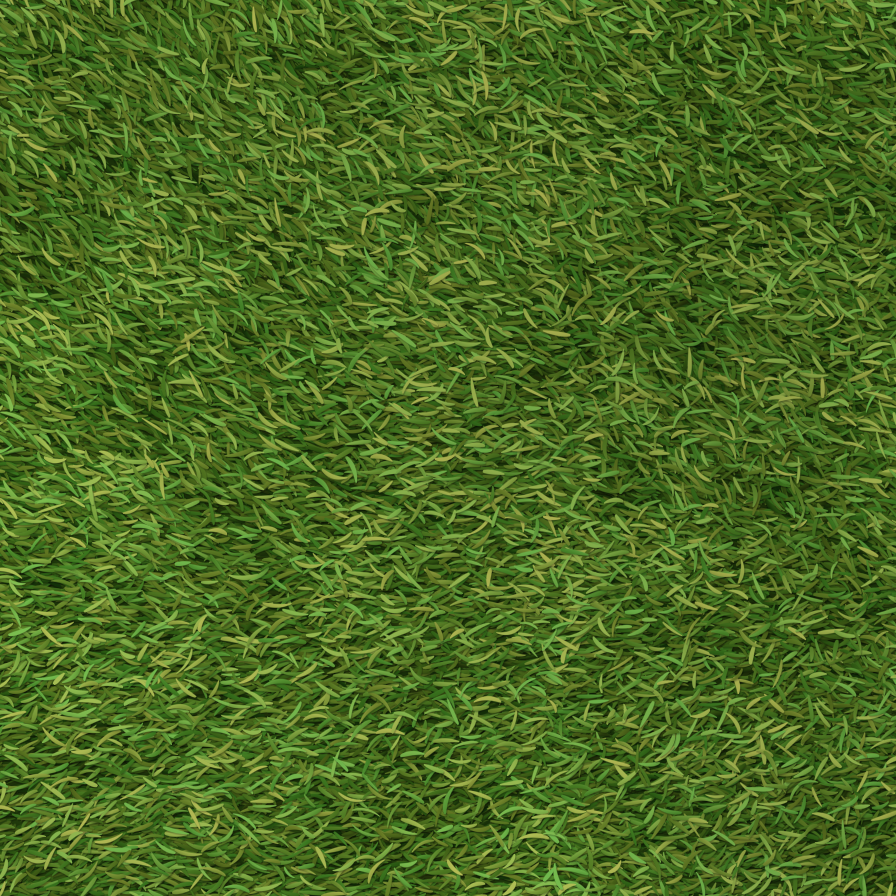
A WebGL 1 fragment shader for this texture:

```glsl
precision highp float;

uniform vec2 u_resolution;

const int LAYERS = 14;
const float CELLS = 50.0;

const vec3 SOIL = vec3(0.09, 0.17, 0.03);
const vec3 SHADE_GREEN = vec3(0.18, 0.30, 0.06);
const vec3 MID_GREEN = vec3(0.29, 0.435, 0.12);
const vec3 LIT_GREEN = vec3(0.53, 0.67, 0.29);

vec4 hash4(vec3 p) {
  vec4 q = fract(p.xyzx * vec4(0.1031, 0.1030, 0.0973, 0.1099));
  q += dot(q, q.wzxy + 33.33);
  return fract((q.xxyz + q.yzzw) * q.zywx);
}

float valueNoise(vec2 p, float seed) {
  vec2 cell = floor(p);
  vec2 f = fract(p);
  f = f * f * (3.0 - 2.0 * f);
  float a = hash4(vec3(cell, seed)).x;
  float b = hash4(vec3(cell + vec2(1.0, 0.0), seed)).x;
  float c = hash4(vec3(cell + vec2(0.0, 1.0), seed)).x;
  float d = hash4(vec3(cell + 1.0, seed)).x;
  return mix(mix(a, b, f.x), mix(c, d, f.x), f.y);
}

// Tone 0 is deep shade, tone 1 is a sunlit blade; warmth shifts the hue.
vec3 grassColor(float tone, float warmth) {
  vec3 color = mix(SOIL, SHADE_GREEN, smoothstep(0.0, 0.2, tone));
  color = mix(color, MID_GREEN, smoothstep(0.1, 0.6, tone));
  color = mix(color, LIT_GREEN, smoothstep(0.5, 1.05, tone));
  return color + warmth * vec3(0.09, 0.005, 0.01) * (0.35 + tone);
}

// Main lie of the grass, turning slowly across the lawn.
float lieAngle(vec2 p) {
  return mix(0.12, -0.55, p.y) + 0.6 * (valueNoise(p * 4.0, 71.0) - 0.5);
}

vec2 rotate(vec2 p, float angle) {
  float c = cos(angle);
  float s = sin(angle);
  return vec2(c * p.x + s * p.y, c * p.y - s * p.x);
}

// Bent blade frame: x runs from root (-1) to tip (1), y is across it.
vec2 bladeFrame(vec2 p, float angle, float halfLength, float bend) {
  vec2 q = rotate(p, angle);
  float along = q.x / halfLength;
  return vec2(along, q.y - bend * halfLength * (along * along - 0.3));
}

float bladeMask(vec2 frame, float halfWidth, float softness) {
  float taper = sqrt(max(0.0, 1.0 - frame.x * frame.x)) * (1.0 - 0.3 * frame.x);
  float edge = abs(frame.y) - halfWidth * taper;
  float ends = 1.0 - smoothstep(0.88, 1.0, abs(frame.x));
  return ends * (1.0 - smoothstep(-softness, softness, edge));
}

// Lays one sheet of scattered blades over the color below.
vec3 addLayer(vec3 color, vec2 uv, float layer, float height, float softness) {
  vec2 shift = hash4(vec3(layer, 7.0, 19.0)).xy;
  vec2 home = floor(uv * CELLS + shift);
  float depthTone = exp(-2.8 * (1.0 - height));

  for (int j = -1; j <= 1; j++) {
    for (int i = -1; i <= 1; i++) {
      vec2 cell = home + vec2(float(i), float(j));
      vec4 place = hash4(vec3(cell, layer + 3.0));
      vec4 look = hash4(vec3(cell, layer + 41.0));
      vec2 center = (cell + place.xy - shift) / CELLS;

      float spread = mix(0.45, 1.5, height) * (0.8 + 0.4 * center.x);
      float angle = lieAngle(center) + (place.z + look.w - 1.0) * spread;
      angle += 3.14159 * step(0.5, fract(place.w * 7.0));
      float halfLength = mix(0.45, 0.9, place.w) / CELLS;
      float halfWidth = mix(0.0015, 0.0026, look.x);
      float bend = (look.y - 0.5) * 0.6;

      vec2 offset = uv - center;
      vec2 frame = bladeFrame(offset, angle, halfLength, bend);
      vec2 shadowOffset = offset + vec2(-0.0008, 0.0014);
      vec2 shadowFrame = bladeFrame(shadowOffset, angle, halfLength, bend);
      float shadow = bladeMask(shadowFrame, halfWidth, 0.0016);
      float mask = bladeMask(frame, halfWidth, softness);

      float patchTone = valueNoise(center * 13.0, 5.0) - 0.5;
      float tone = 0.16 + 0.68 * depthTone + 0.55 * (look.z - 0.5);
      tone += 0.22 * patchTone + 0.08 * frame.x;
      tone += 0.07 * clamp(frame.y / halfWidth, -1.0, 1.0) * cos(angle);
      float warmth = 2.0 * fract(look.x * 13.0 + look.y) - 1.0;

      color *= 1.0 - 0.28 * shadow;
      color = mix(color, grassColor(clamp(tone, 0.0, 1.1), warmth), mask);
    }
  }
  return color;
}

void main() {
  float side = min(u_resolution.x, u_resolution.y);
  vec2 uv = gl_FragCoord.xy / side;
  float softness = max(0.8 / side, 0.0009);

  vec3 color = mix(SOIL, SHADE_GREEN, 0.5 * valueNoise(uv * 120.0, 2.0));
  for (int n = 0; n < LAYERS; n++) {
    float layer = float(n);
    color = addLayer(color, uv, layer, layer / float(LAYERS - 1), softness);
  }

  // Broad light and dark areas of the lawn
  color *= 0.95 + 0.18 * valueNoise(uv * 3.5, 23.0);
  gl_FragColor = vec4(color, 1.0);
}
```
